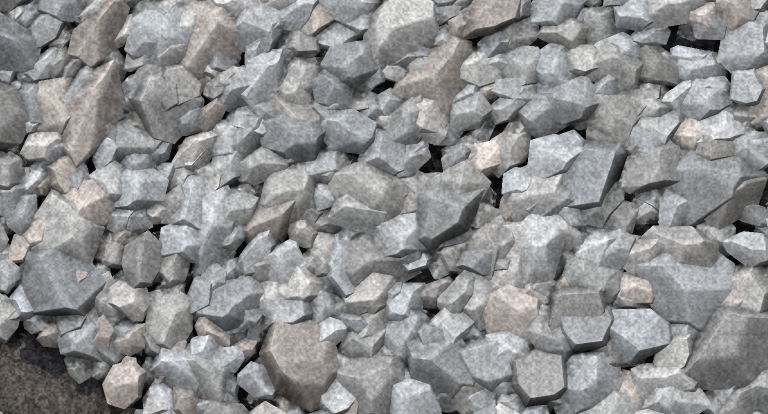
Write a Shadertoy shader that draws this texture.

```glsl
// A heap of broken grey stones with a patch of bare soil at the lower left.
// Each stone is a convex solid cut by random planes; four jittered grids of
// them are merged by height, then lit from above with soft contact shadows.

#define LARGEST_CELL 0.25
#define LAYER_RATIO 0.72
#define FAR_SHRINK 0.15
#define FACETS 7
#define EDGE_ROUNDING 0.04
#define SHADOW_REACH 0.026
#define SHADOW_STRENGTH 0.84
#define AMBIENT 0.43
#define SUNLIGHT 0.42
#define GRAIN 0.22
#define SOIL_COLOR vec3(0.33, 0.31, 0.295)
#define GAP_COLOR vec3(0.20, 0.20, 0.21)

struct Surface {
    float height;
    vec2 slope;
    vec3 seed;
};

vec3 hash3(vec2 p) {
    vec3 q = vec3(dot(p, vec2(127.1, 311.7)),
                  dot(p, vec2(269.5, 183.3)),
                  dot(p, vec2(419.2, 371.9)));
    return fract(sin(q) * 43758.5453);
}

float noise(vec2 p) {
    vec2 i = floor(p), f = fract(p);
    f = f * f * (3.0 - 2.0 * f);
    float low = mix(hash3(i).x, hash3(i + vec2(1, 0)).x, f.x);
    float high = mix(hash3(i + vec2(0, 1)).x, hash3(i + vec2(1, 1)).x, f.x);
    return mix(low, high, f.y);
}

// Stones shrink away from the lower right corner
vec2 heapSpace(vec2 p) {
    vec2 d = p - vec2(iResolution.x / iResolution.y, 0.0);
    return d * (1.0 + FAR_SHRINK * length(d));
}

bool isSoil(vec2 q) {
    return 0.5 * q.x + q.y < -0.9;
}

// Local height (x) and slope (yz) of a unit stone: rounded minimum of planes
vec3 stoneShape(vec2 u, vec3 seed) {
    vec2 tilt = (seed.yz - vec2(0.5, 0.62)) * 0.8;
    vec3 top = vec3(0.5 + dot(tilt, u), tilt);
    for (int i = 0; i < FACETS; i++) {
        float k = float(i);
        vec3 r = fract(seed * (37.3 + 11.7 * k) + seed.zxy * 5.3);
        float angle = (k + 0.75 * r.x) * 6.2832 / float(FACETS);
        vec2 dir = vec2(cos(angle), sin(angle));
        float steep = mix(0.5, 3.2, r.y * r.y);
        vec3 side = vec3(mix(0.66, 1.0, r.z) - dot(dir, u), -dir) * steep;
        float w = clamp(0.5 + 0.5 * (top.x - side.x) / EDGE_ROUNDING, 0.0, 1.0);
        top = mix(top, side, w);
        top.x -= EDGE_ROUNDING * w * (1.0 - w);
    }
    return top;
}

// Highest stone surface over a point
Surface heap(vec2 q) {
    Surface best = Surface(0.0, vec2(0.0), vec3(0.5));
    float cell = LARGEST_CELL;
    for (int layer = 0; layer < 4; layer++) {
        float level = float(layer);
        float presence = 0.45 + 0.25 * level;
        for (int n = 0; n < 9; n++) {
            vec2 id = floor(q / cell) + vec2(n % 3 - 1, n / 3 - 1);
            vec3 place = hash3(id + 31.7 * level);
            vec3 seed = hash3(id + 57.3 + 13.1 * level);
            vec2 center = (id + 0.5 + 0.6 * (place.xy - 0.5)) * cell;
            if (place.z > (isSoil(center) ? 0.13 : presence)) continue;

            float size = cell * (mix(0.54, 0.72, seed.x) + 0.04 * level);
            float angle = (seed.y - 0.42) * 2.0;
            mat2 turn = mat2(cos(angle), sin(angle), -sin(angle), cos(angle));
            vec2 stretch = vec2(1.0, mix(1.05, 1.65, seed.z));
            vec2 u = ((q - center) * turn) * stretch / size;
            if (dot(u, u) > 1.6) continue;

            vec3 shape = stoneShape(u, seed);
            float lift = 0.06 * fract(place.x * 17.0 + seed.y) + 0.008 * (3.0 - level);
            float height = lift + size * shape.x;
            if (shape.x > 0.0 && height > best.height)
                best = Surface(height, turn * (shape.yz * stretch), seed);
        }
        cell *= LAYER_RATIO;
    }
    return best;
}

vec3 stoneColor(Surface s, float grain) {
    vec3 normal = normalize(vec3(-s.slope, 1.0));
    float light = AMBIENT + SUNLIGHT * max(dot(normal, normalize(vec3(-0.25, 0.6, 0.8))), -0.35);
    float pick = fract(s.seed.x * 23.0 + s.seed.z * 7.0);
    vec3 tint = mix(vec3(0.98, 1.005, 1.035), vec3(1.01, 1.0, 0.985), pick);
    tint = mix(tint, vec3(1.06, 0.99, 0.95), 0.6 * step(0.9, pick));
    return tint * light * mix(0.84, 1.1, fract(s.seed.y * 19.0)) * (1.0 + grain);
}

void mainImage(out vec4 fragColor, in vec2 fragCoord) {
    vec2 p = fragCoord / iResolution.y;

    // Heights around the point, which block the sky
    float jitter = mix(0.6, 1.2, noise(p * 140.0));
    vec4 around;
    for (int k = 0; k < 4; k++) {
        float a = 0.4 + 1.5708 * float(k);
        vec2 offset = vec2(cos(a), sin(a) + 0.35) * SHADOW_REACH * jitter;
        around[k] = heap(heapSpace(p + offset)).height;
    }

    // Mineral speckle and faint mottling
    float grain = GRAIN * (noise(p * 230.0) - 0.5)
                + 0.8 * GRAIN * (noise(p.yx * 125.0 + 9.0) - 0.5)
                + 0.5 * GRAIN * (noise(p * 40.0) - 0.5);

    // Four samples per pixel smooth the edges
    vec3 color = vec3(0.0);
    for (int k = 0; k < 4; k++) {
        vec2 shift = (vec2(k % 2, k / 2) - 0.5) * 0.5 / iResolution.y;
        vec2 q = heapSpace(p + shift);
        Surface s = heap(q);
        vec3 ground = isSoil(q + 0.06 * noise(q * 18.0)) ? SOIL_COLOR : GAP_COLOR;
        vec3 base = s.height > 0.0 ? stoneColor(s, grain)
                  : ground * (1.0 + 2.5 * grain);
        vec4 blocked = clamp((around - s.height) / 0.06, 0.0, 1.0);
        float shade = 1.0 - SHADOW_STRENGTH * min(dot(blocked, vec4(0.34)), 1.0);
        color += 0.25 * base * shade;
    }
    fragColor = vec4(clamp(color, 0.0, 1.0), 1.0);
}
```
